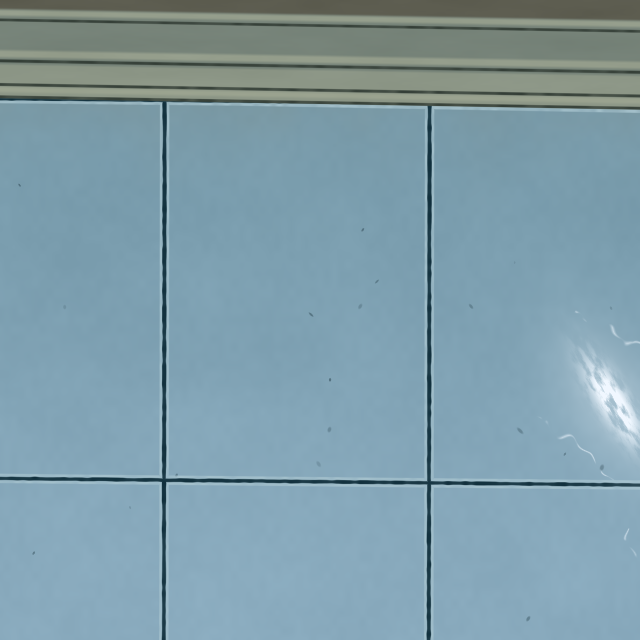
Write a WebGL 1 fragment shader that draws this texture.

```glsl
precision highp float;
// Glossy pale blue wall tiles with dark joints below a grooved moulding, with a lamp glare.
uniform vec2 u_resolution;

#define TILE_SIZE vec2(0.414, 0.5935)
#define JOINT_ORIGIN vec2(0.2575, 0.7475)
#define JOINT_WIDTH 0.0062
#define RIM_WIDTH 0.0042
#define ROW_TILT 0.0104
#define TRIM_TILT 0.0180
#define TRIM_BOTTOM 0.1535
#define GLARE_POS vec2(0.958, 0.628)
#define SPECK_CELLS 13.0
#define SPECK_CHANCE 0.13

const vec3 TILE_TOP = vec3(0.465, 0.605, 0.670);
const vec3 TILE_BOTTOM = vec3(0.535, 0.665, 0.740);
const vec3 JOINT = vec3(0.06, 0.18, 0.23);
const vec3 RIM = vec3(0.66, 0.77, 0.81);
const vec3 TRIM = vec3(0.46, 0.51, 0.47);
const vec3 TRIM_LIGHT = vec3(0.62, 0.65, 0.57);
const vec3 TRIM_SHADE = vec3(0.36, 0.36, 0.31);
const vec3 GROOVE = vec3(0.20, 0.24, 0.21);

float hash(vec2 p) {
  vec3 h = fract(vec3(p.xyx) * 0.1031);
  h += dot(h, h.yzx + 33.33);
  return fract((h.x + h.y) * h.z);
}

float noise(vec2 p) {
  vec2 i = floor(p), f = fract(p);
  f = f * f * (3.0 - 2.0 * f);
  return mix(mix(hash(i), hash(i + vec2(1, 0)), f.x),
             mix(hash(i + vec2(0, 1)), hash(i + vec2(1, 1)), f.x), f.y);
}

float fbm(vec2 p) {
  float sum = 0.0, amp = 0.5;
  for (int i = 0; i < 4; i++) {
    sum += amp * noise(p);
    p = p * 2.03 + 17.1;
    amp *= 0.5;
  }
  return sum;
}

// Soft line of a given width around distance zero
float line(float d, float width, float aa) {
  return 1.0 - smoothstep(-aa, aa, abs(d) - 0.5 * width);
}

// Broken, wavering bright thread from a to b
float glint(vec2 p, vec2 a, vec2 b, float aa) {
  vec2 ab = b - a;
  p += 0.022 * (vec2(noise(p * 38.0), noise(p * 38.0 + 9.0)) - 0.5);
  float t = clamp(dot(p - a, ab) / dot(ab, ab), 0.0, 1.0);
  float broken = smoothstep(0.35, 0.65, noise(p * 75.0 + 4.0));
  return broken * line(length(p - a - ab * t), 0.0022, aa + 0.0008);
}

// Small dark marks, one at most per cell
float specks(vec2 p) {
  vec2 cell = floor(p * SPECK_CELLS);
  float seed = hash(cell + 3.7);
  vec2 centre = 0.2 + 0.6 * vec2(hash(cell + 11.0), hash(cell + 29.0));
  vec2 d = (fract(p * SPECK_CELLS) - centre) / SPECK_CELLS;
  d.x += (seed * 12.0 - 0.8) * d.y;
  float size = mix(0.0016, 0.0042, hash(cell + 47.0));
  float mark = 1.0 - smoothstep(0.4, 1.2, length(d * vec2(1.0, 0.7)) / size);
  return mark * step(seed, SPECK_CHANCE) * mix(0.2, 0.7, hash(cell + 61.0));
}

vec3 tiles(vec2 p, float trimDepth, float aa) {
  vec2 g = p - JOINT_ORIGIN + vec2(0.0015 * p.y, -ROW_TILT * p.x);
  vec2 joint = (fract(g / TILE_SIZE + 0.5) - 0.5) * TILE_SIZE;
  vec2 id = floor(g / TILE_SIZE);

  // Glaze: gradient, tile tint, mottling, stain below the trim
  vec3 col = mix(TILE_TOP, TILE_BOTTOM, smoothstep(0.1, 1.0, p.y));
  col += 0.012 * (hash(id + 20.0) - 0.5) + 0.035 * (fbm(p * 9.0) - 0.47);
  col += 0.012 * (noise(p * vec2(90.0, 70.0)) - 0.5);
  float stain = exp(-trimDepth * 16.0) * fbm(p * 12.0 + 5.0);
  col = mix(col, vec3(0.49, 0.57, 0.57), 0.7 * stain);
  col = mix(col, vec3(0.25, 0.36, 0.41), specks(p));

  // Pale tile edges, then the uneven dark joints
  float wear = noise(p * 110.0);
  vec2 d = abs(joint) - 0.5 * JOINT_WIDTH;
  float rim = max(line(d.x, 2.0 * RIM_WIDTH, aa), line(d.y, 2.0 * RIM_WIDTH, aa));
  rim = max(rim, line(trimDepth, 0.010, aa));
  col = mix(col, RIM, rim * (0.5 + 0.4 * wear));
  float width = JOINT_WIDTH * (0.78 + 0.4 * wear);
  float dark = max(line(joint.x, width, aa), line(joint.y, width * 0.9, aa));
  col = mix(col, JOINT, dark * (0.88 + 0.12 * wear));

  // Lamp reflection: halo, rippled core and stray threads
  vec2 r = p - GLARE_POS;
  vec2 axis = vec2(dot(r, vec2(0.53, 0.85)), dot(r, vec2(0.85, -0.53)));
  float halo = exp(-dot(axis * axis, vec2(70.0, 210.0)));
  float ripple = smoothstep(0.25, 0.65, fbm(axis * vec2(45.0, 130.0)));
  float core = exp(-dot(axis * axis, vec2(190.0, 2300.0))) * ripple;
  float thread = glint(p, vec2(0.835, 0.643), vec2(0.96, 0.748), aa);
  thread = max(thread, glint(p, vec2(0.90, 0.483), vec2(1.01, 0.55), aa));
  thread = max(thread, glint(p, vec2(0.985, 0.83), vec2(0.993, 0.895), aa));
  float light = 0.3 * halo + 1.1 * core + 0.6 * thread;
  return mix(col, vec3(0.94, 0.97, 1.0), clamp(light, 0.0, 1.0));
}

vec3 moulding(float v, vec2 p, float aa) {
  vec3 col = mix(TRIM_SHADE, TRIM, smoothstep(0.011, 0.017, v));
  col = mix(col, TRIM_LIGHT, 0.55 * smoothstep(0.098, 0.103, v));
  float ridges = max(line(v - 0.020, 0.009, 0.003), line(v - 0.084, 0.011, 0.003));
  ridges = max(ridges, line(v - 0.140, 0.008, 0.003));
  col = mix(col, TRIM_LIGHT, 0.75 * ridges);
  col += 0.035 * (fbm(p * vec2(10.0, 45.0)) - 0.47);
  float wear = noise(p * vec2(70.0, 20.0));
  float grooves = max(line(v - 0.031, 0.0042, aa), line(v - 0.095, 0.0045, aa));
  grooves = max(grooves, line(v - 0.132, 0.0045, aa));
  grooves = max(grooves, line(v - 0.1515, 0.005, aa));
  return mix(col, GROOVE, grooves * (0.72 + 0.28 * wear));
}

void main() {
  vec2 p = gl_FragCoord.xy / u_resolution;
  p.y = 1.0 - p.y;
  float aa = 0.8 / min(u_resolution.x, u_resolution.y);
  float v = p.y - TRIM_TILT * p.x;
  float depth = v - TRIM_BOTTOM;
  vec3 wall = tiles(p, max(depth, 0.0), aa);
  vec3 col = mix(moulding(v, p, aa), wall, smoothstep(-aa, aa, depth));
  gl_FragColor = vec4(col, 1.0);
}
```
